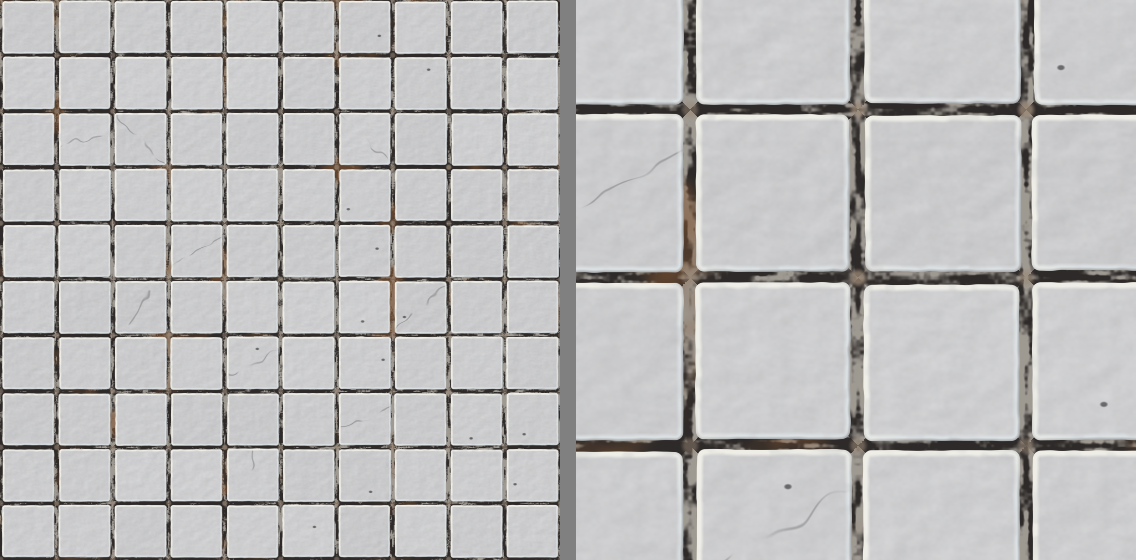
Left, the full canvas; right, a detail of the centre.
Give the GLSL for this texture, as a Shadertoy shader.

```glsl
// Ten by ten glazed pale grey square tiles with pale rims and dark, dirty, rusty joints.

const float TILES = 10.0;
const vec2 HALF_SIZE = vec2(0.462, 0.467);
const float CORNER = 0.05;

const vec3 GLAZE = vec3(0.797, 0.798, 0.804);
const vec3 RIM_WARM = vec3(0.935, 0.932, 0.905);
const vec3 RIM_COOL = vec3(0.86, 0.88, 0.89);
const vec3 GROUT_DARK = vec3(0.18, 0.165, 0.16);
const vec3 GROUT_LIGHT = vec3(0.62, 0.60, 0.57);
const vec3 RUST = vec3(0.50, 0.33, 0.20);
const vec3 JUNCTION = vec3(0.60, 0.53, 0.46);

float hash(vec2 p) {
    return fract(sin(dot(p, vec2(127.1, 311.7))) * 43758.5453);
}

vec2 hash2(vec2 p) {
    return vec2(hash(p), hash(p + 37.3));
}

float noise(vec2 p) {
    vec2 i = floor(p), f = fract(p);
    f = f * f * (3.0 - 2.0 * f);
    return mix(mix(hash(i), hash(i + vec2(1, 0)), f.x),
               mix(hash(i + vec2(0, 1)), hash(i + vec2(1, 1)), f.x), f.y);
}

float fbm(vec2 p) {
    float sum = 0.0, amp = 0.5;
    for (int i = 0; i < 4; i++) {
        sum += amp * noise(p);
        p = p * 2.03 + 17.7;
        amp *= 0.5;
    }
    return sum;
}

float roundedBox(vec2 p, vec2 halfSize, float radius) {
    vec2 q = abs(p) - halfSize + radius;
    return length(max(q, 0.0)) + min(max(q.x, q.y), 0.0) - radius;
}

// Joints: mostly dark across, greyer and patchy upward, tan at the crossings
vec3 groutColor(vec2 p) {
    vec2 joint = fract(p + 0.5) - 0.5;
    bool upright = abs(joint.x) < abs(joint.y);
    vec2 stretch = upright ? vec2(34.0, 7.0) : vec2(7.0, 34.0);
    float grit = 0.75 * noise(p * stretch) + 0.25 * noise(p * 45.0);
    float wear = fbm(p * 0.6 + 4.0) - 0.47;
    float threshold = (upright ? 0.50 : 0.72) - 0.6 * wear;
    vec3 col = mix(GROUT_DARK, GROUT_LIGHT, smoothstep(threshold - 0.2, threshold + 0.2, grit));
    col = mix(col, RUST, 0.6 * smoothstep(0.56, 0.76, fbm(p * 1.3 + 31.0)));
    float spot = 1.0 - smoothstep(0.025, 0.065, length(joint));
    return mix(col, JUNCTION, 0.8 * spot * (0.6 + 0.4 * hash(floor(p + 0.5))));
}

// Hairline crack and small dark pit, each on a few tiles only
float blemish(vec2 q, vec2 id, float aa) {
    float angle = 6.283 * hash(id + 5.1);
    vec2 along = vec2(cos(angle), sin(angle));
    float offset = dot(q, vec2(-along.y, along.x)) + 0.12 * (noise(q * 6.0 + id * 3.0) - 0.5);
    float crack = 1.0 - smoothstep(0.0, 0.008 + aa, abs(offset));
    crack *= smoothstep(0.35, 0.65, noise(q * 5.0 + id * 7.0)) * step(0.88, hash(id + 9.4));
    vec2 pitCenter = 0.7 * (hash2(id + 2.6) - 0.5);
    float pit = 1.0 - smoothstep(0.008, 0.015 + aa, length((q - pitCenter) * vec2(0.7, 1.0)));
    pit *= step(0.90, hash(id + 14.2));
    return 0.16 * crack + 0.4 * pit;
}

// Glaze with faint ripples lit from the upper left, framed by a pale rim
vec3 tileColor(vec2 p, vec2 q, vec2 id, float d, float aa) {
    vec2 rippleAt = p * vec2(7.0, 9.0) + id * 3.7;
    float relief = fbm(rippleAt) - fbm(rippleAt + vec2(-0.3, 0.3));
    vec3 col = GLAZE + 0.075 * relief + 0.022 * (hash(id + 3.3) - 0.5);
    col += 0.012 * (noise(p * 40.0) - 0.5);
    col -= blemish(q, id, aa);

    float lit = smoothstep(-0.35, 0.25, q.y - q.x);
    float rim = 1.0 - smoothstep(0.018, 0.047, -d);
    float broken = smoothstep(0.1, 0.6, noise(p * 16.0 + 8.0));
    col = mix(col, mix(RIM_COOL, RIM_WARM, lit), rim * mix(0.65, 1.0, broken));
    float soot = 1.0 - smoothstep(0.0, 0.02, -d);
    return col * (1.0 - 0.22 * soot * (1.0 - lit));
}

void mainImage(out vec4 fragColor, in vec2 fragCoord) {
    vec2 p = fragCoord / iResolution.xy * TILES - 0.013;
    float aa = TILES / min(iResolution.x, iResolution.y);

    // Hand-laid tiles: small shifts in place, size and outline
    vec2 id = floor(p);
    vec2 q = p - id - 0.5 - 0.016 * (hash2(id) - 0.5);
    vec2 halfSize = HALF_SIZE + 0.010 * (hash2(id + 21.0) - 0.5);
    float d = roundedBox(q, halfSize, CORNER) + 0.008 * (noise(p * 14.0) - 0.5);

    float cover = 1.0 - smoothstep(-0.6 * aa, 0.6 * aa, d);
    vec3 col = mix(groutColor(p), tileColor(p, q, id, d, aa), cover);
    fragColor = vec4(clamp(col, 0.0, 1.0), 1.0);
}
```
